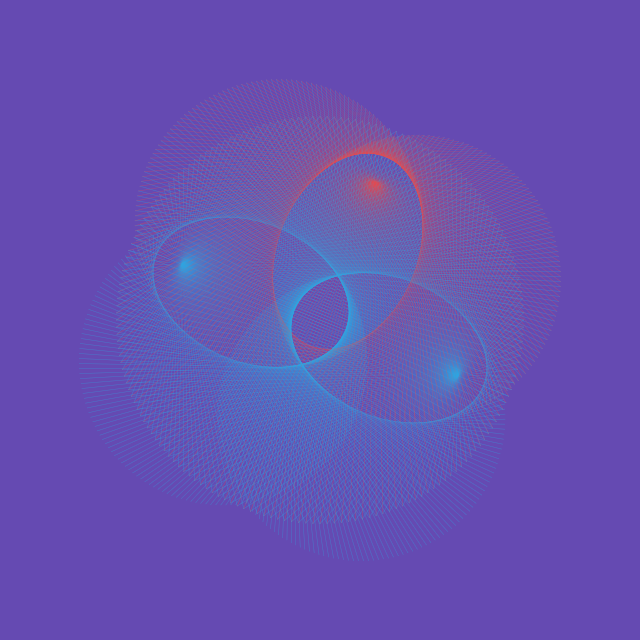
Reproduce this background procedurally as a Shadertoy shader.

```glsl
// String-art line fans: three spoke bursts and three tangent-woven ellipses on violet.

#define STEPS 180           // positions of the moving point
#define RIM_RADIUS 0.318    // circle the moving point follows
#define FOCUS_RADIUS 0.232  // distance of the fixed points from the centre
#define TILT 1.187          // direction of the upper fixed point, radians
#define LINE_WIDTH 0.0008
#define LINE_ALPHA 0.56
#define REACH 0.41          // nothing is drawn beyond this radius
#define GROUND vec3(0.396, 0.290, 0.698)
#define RED vec3(0.880, 0.285, 0.320)
#define BLUE vec3(0.180, 0.640, 0.880)

const float TAU = 6.2831853;

vec2 polar(float angle) {
    return vec2(cos(angle), sin(angle));
}

// Quarter turn, counterclockwise
vec2 perp(vec2 v) {
    return vec2(-v.y, v.x);
}

// Opacity of a thin segment, area-filtered over one pixel
float stroke(vec2 p, vec2 a, vec2 b, float pixel) {
    vec2 pa = p - a, ba = b - a;
    float along = clamp(dot(pa, ba) / max(dot(ba, ba), 1e-8), 0.0, 1.0);
    float dist = length(pa - ba * along);
    float cover = clamp(0.5 * (LINE_WIDTH + pixel) - dist, 0.0, min(LINE_WIDTH, pixel));
    return LINE_ALPHA * cover / pixel;
}

// A spoke from focus to rim, crossed at its middle by a chord
float crossedPair(vec2 p, vec2 focus, vec2 rim, vec2 halfChord, float pixel) {
    vec2 middle = 0.5 * (focus + rim);
    return stroke(p, focus, rim, pixel)
         + stroke(p, middle - halfChord, middle + halfChord, pixel);
}

void mainImage(out vec4 fragColor, in vec2 fragCoord) {
    float side = min(iResolution.x, iResolution.y);
    float pixel = 1.0 / side;
    vec2 p = (fragCoord - 0.5 * iResolution.xy) / side;
    vec3 color = GROUND;

    if (length(p) < REACH) {
        vec2 top = FOCUS_RADIUS * polar(TILT);
        vec2 left = perp(top);
        vec2 right = -left;
        float redInk = 0.0, blueInk = 0.0;

        for (int i = 0; i < STEPS; i++) {
            vec2 rim = RIM_RADIUS * polar(TAU * float(i) / float(STEPS));
            // Side chords are diagonals of squares; the top chord joins their corners
            blueInk += crossedPair(p, left, rim, 0.5 * perp(rim - left), pixel);
            blueInk += crossedPair(p, right, rim, 0.5 * perp(rim - right), pixel);
            redInk += crossedPair(p, top, rim, 0.5 * perp(rim + top), pixel);
        }

        // Overlapping ink saturates, keeping the mix of both hues
        float ink = redInk + blueInk;
        vec3 hue = (RED * redInk + BLUE * blueInk) / max(ink, 1e-5);
        color = mix(GROUND, hue, 1.0 - exp(-ink));
    }

    fragColor = vec4(color, 1.0);
}
```
